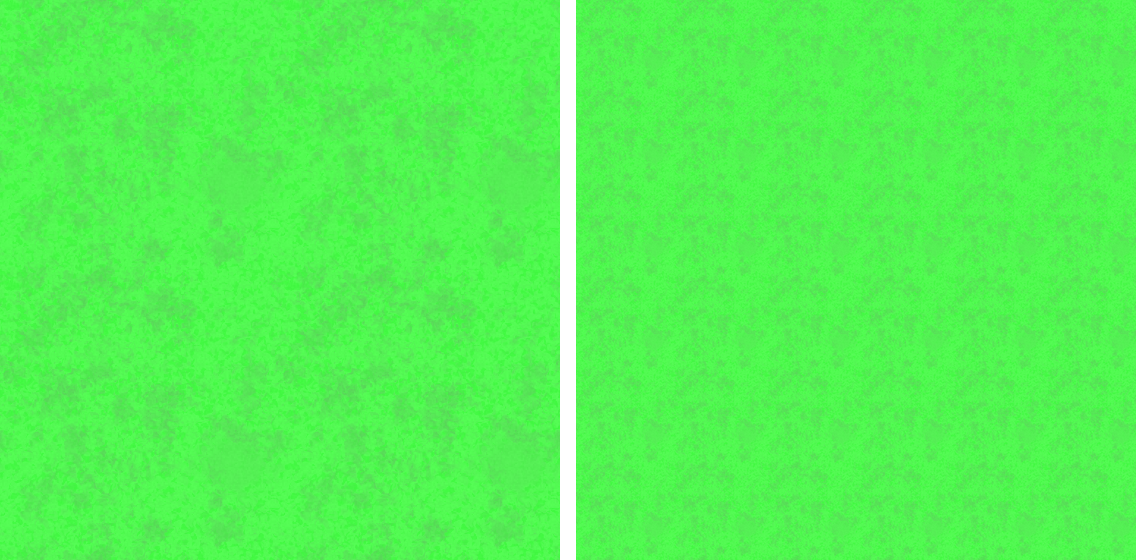
Left, the tile; right, the same tile 3 across and 3 down.
This texture is drawn by a WebGL 1 fragment shader. Its source:

```glsl
precision highp float;
// Mottled bright green ground with soft greyish stains and fine saturated flecks.
uniform vec2 u_resolution;

float hash(vec2 cell, float seed) {
  vec3 q = fract(vec3(cell.xyx + seed * 7.13) * vec3(0.1031, 0.1030, 0.0973));
  q += dot(q, q.yzx + 33.33);
  return fract((q.x + q.y) * q.z);
}

// Value noise on the unit tile; freq is a whole number of cells, so it wraps.
float noise(vec2 p, float freq, float seed) {
  vec2 g = p * freq;
  vec2 i = floor(g);
  vec2 f = fract(g);
  f = f * f * (3.0 - 2.0 * f);
  vec2 a = mod(i, freq);
  vec2 b = mod(i + 1.0, freq);
  return mix(mix(hash(a, seed), hash(vec2(b.x, a.y), seed), f.x),
             mix(hash(vec2(a.x, b.y), seed), hash(b, seed), f.x), f.y);
}

// Five octaves of wrapping noise, normalised to 0..1.
float fbm(vec2 p, float freq, float gain, float seed) {
  float sum = 0.0, total = 0.0, weight = 1.0;
  for (int k = 0; k < 5; k++) {
    sum += weight * noise(p, freq, seed + float(k));
    total += weight;
    weight *= gain;
    freq *= 2.0;
  }
  return sum / total;
}

void main() {
  // The tile repeats twice across the canvas.
  vec2 p = fract(gl_FragCoord.xy / u_resolution * 2.0);

  // Ragged displacement breaks up the noise lattice.
  vec2 ragged = vec2(noise(p, 37.0, 1.0) + 0.6 * noise(p, 89.0, 2.0),
                     noise(p, 37.0, 3.0) + 0.6 * noise(p, 89.0, 4.0)) - 0.8;
  vec2 w = p + 0.012 * ragged;

  // Small broken stains, plus one large smooth stain.
  float stain = fbm(w, 9.0, 0.8, 10.0);
  float dark = 0.62 * smoothstep(0.48, 0.72, stain);
  vec2 away = fract(w - vec2(0.84, 0.35) + 0.5) - 0.5;
  float pool = 1.0 - smoothstep(0.45, 1.2, length(away / vec2(0.13, 0.11)) + 2.5 * (stain - 0.5));
  dark = mix(dark, 0.42 + 0.4 * (stain - 0.5), 0.8 * pool);

  // Speckles in two sizes gather around the stains.
  float gather = smoothstep(0.4, 0.62, fbm(p, 5.0, 0.55, 30.0));
  float coarse = 0.6 * noise(w, 47.0, 20.0) + 0.4 * noise(w, 97.0, 21.0);
  float fine = 0.6 * noise(w, 103.0, 22.0) + 0.4 * noise(w, 171.0, 23.0);
  float speckle = 0.4 * smoothstep(0.6, 0.76, coarse) + 0.4 * smoothstep(0.62, 0.8, fine);
  dark += speckle * mix(0.3, 1.0, gather) * (1.0 - 0.8 * pool);

  // Saturated flecks without a main direction.
  float fleck = 0.35 * noise(w, 61.0, 40.0) + 0.4 * noise(w, 127.0, 41.0)
              + 0.25 * fbm(w, 8.0, 0.6, 50.0);
  float vivid = smoothstep(0.48, 0.66, fleck) * (1.0 - 0.7 * pool);

  vec3 color = mix(vec3(0.325, 0.985, 0.325), vec3(0.26, 0.975, 0.26), vivid);
  color = mix(color, vec3(0.35, 0.845, 0.35), clamp(dark, 0.0, 1.0));

  // Faint fine grain.
  color += 0.024 * (noise(p, 191.0, 60.0) - 0.5);
  gl_FragColor = vec4(color, 1.0);
}
```
